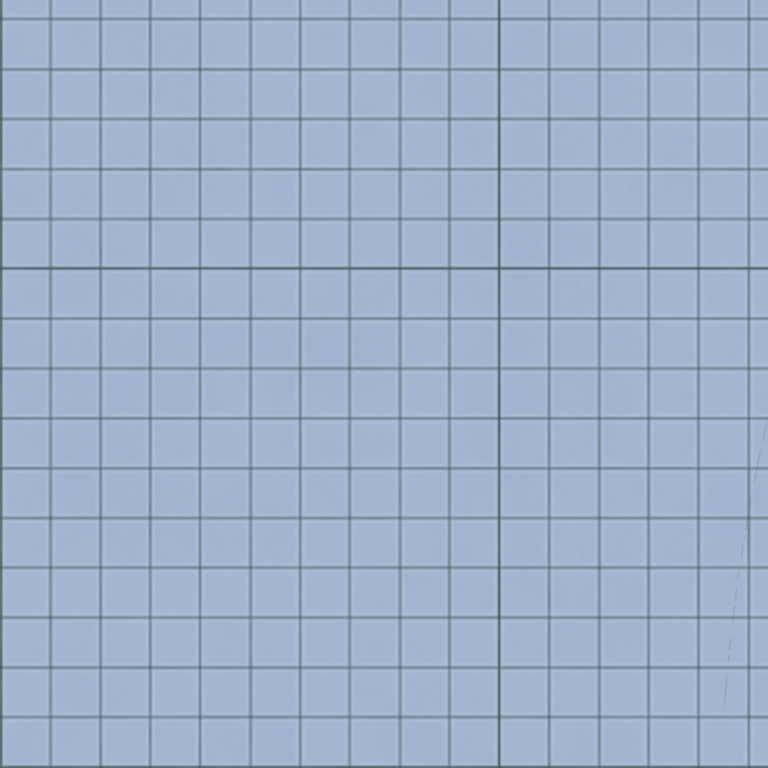
Write a WebGL 2 fragment shader that draws this pattern.

```glsl
#version 300 es
precision highp float;
// Pale blue graph paper: fine dark grid, heavier every tenth line, faint mottling and one scratch.

#define PITCH 0.0649
#define ORIGIN 0.0013
#define MAJOR_EVERY 10.0
#define LINE_WIDTH 0.0019
#define MINOR_INK 0.48
#define MAJOR_INK 0.80
#define LINE_JITTER 0.0005
#define HALO 0.035
#define MOTTLE 0.022
#define PAPER vec3(0.635, 0.708, 0.812)
#define INK vec3(0.27, 0.35, 0.35)

uniform vec2 u_resolution;
out vec4 fragColor;

float hash(vec2 p) {
    vec3 q = fract(vec3(p.xyx) * 0.1031);
    q += dot(q, q.yzx + 33.33);
    return fract((q.x + q.y) * q.z);
}

float valueNoise(vec2 p) {
    vec2 cell = floor(p), f = fract(p);
    f = f * f * (3.0 - 2.0 * f);
    float low = mix(hash(cell), hash(cell + vec2(1, 0)), f.x);
    float high = mix(hash(cell + vec2(0, 1)), hash(cell + vec2(1, 1)), f.x);
    return mix(low, high, f.y);
}

float fbm(vec2 p) {
    float sum = 0.0, weight = 0.5;
    for (int i = 0; i < 4; i++) {
        sum += weight * valueNoise(p);
        p = p * 2.1 + 17.0;
        weight *= 0.5;
    }
    return sum;
}

// Soft bell profile, never thinner than the pixel can show
float softLine(float dist, float width, float pixel) {
    float w = max(width, 0.8 * pixel);
    return exp(-dist * dist / (w * w)) * width / w;
}

// Ink (x) and pale rim (y) of the nearest ruled line along one axis
vec2 ruledLine(float coord, float axis, float pixel) {
    float index = floor((coord - ORIGIN) / PITCH + 0.5);
    bool major = mod(index, MAJOR_EVERY) < 0.5;
    float wobble = hash(vec2(index + 40.0, axis)) - 0.5;
    float blur = hash(vec2(index + 90.0, axis + 5.0));
    float dist = coord - ORIGIN - index * PITCH - 2.0 * LINE_JITTER * wobble;
    // Blurrier lines print wider and paler
    float spread = 0.9 + 0.35 * blur;
    float ink = (major ? MAJOR_INK : MINOR_INK) * (1.12 - 0.25 * blur);
    float rim = softLine(abs(dist) - 2.4 * LINE_WIDTH, LINE_WIDTH, pixel);
    return vec2(ink * softLine(dist, LINE_WIDTH * spread, pixel), rim);
}

// Thin broken curve at the lower right
float scratch(vec2 uv, float pixel) {
    float rise = uv.y - 0.075;
    float dist = uv.x - (0.943 + 0.069 * rise + 0.21 * rise * rise);
    float extent = smoothstep(0.06, 0.10, uv.y) * (1.0 - smoothstep(0.44, 0.47, uv.y));
    float breaks = smoothstep(0.25, 0.6, valueNoise(vec2(uv.y * 140.0, 3.0)));
    return softLine(dist, 0.0010, pixel) * extent * breaks;
}

void main() {
    vec2 uv = gl_FragCoord.xy / u_resolution;
    vec2 pixel = 1.0 / u_resolution;

    // Paper: broad cloudiness and fine grain
    float cloud = fbm(uv * 9.0) - 0.47;
    float grain = valueNoise(uv * 190.0) - 0.5;
    vec3 color = PAPER + MOTTLE * (cloud + 0.4 * grain) * vec3(1.0, 0.9, 0.6);

    // Grid: pale rims first, then ink
    vec2 vertical = ruledLine(uv.x, 1.0, pixel.x);
    vec2 horizontal = ruledLine(uv.y, 2.0, pixel.y);
    color += HALO * max(vertical.y, horizontal.y) * vec3(0.8, 0.9, 0.7);
    float wear = 0.92 + 0.16 * valueNoise(uv * 45.0);
    float ink = 1.0 - (1.0 - vertical.x) * (1.0 - horizontal.x);
    color = mix(color, INK, clamp(ink * wear, 0.0, 1.0));

    // Scratch
    color = mix(color, INK, 0.20 * scratch(uv, pixel.x));

    fragColor = vec4(color, 1.0);
}
```
